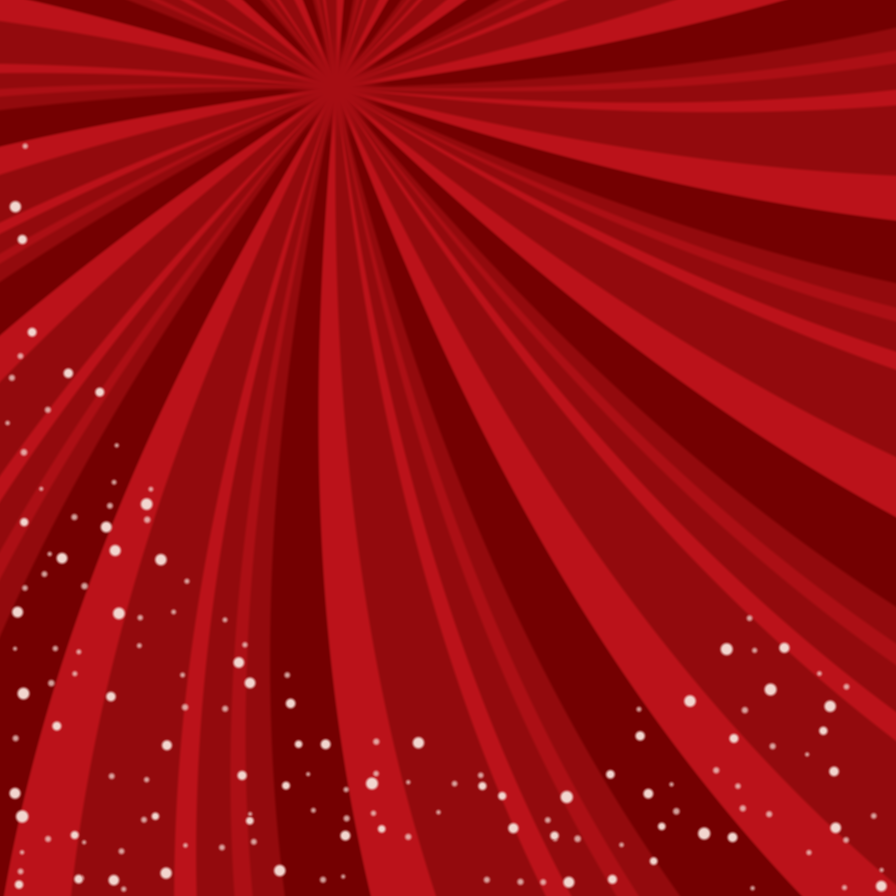
Write a WebGL 1 fragment shader that draws this background.

```glsl
precision highp float;
// Curved red sunburst spiralling out of an off-centre hub, with pale specks of snow.

uniform vec2 u_resolution;

const vec2 HUB = vec2(0.375, 0.902);
const float PERIOD = 360.0 / 14.0;
const vec3 DARK_RED = vec3(0.455, 0.0, 0.003);
const vec3 MID_RED = vec3(0.575, 0.04, 0.05);
const vec3 BRIGHT_RED = vec3(0.735, 0.07, 0.10);
const vec3 HUB_RED = vec3(0.65, 0.05, 0.075);
const vec3 SNOW = vec3(0.95, 0.84, 0.81);

// Soft-edged interval: 1 between lo and hi.
float band(float x, float lo, float hi, float soft) {
  return smoothstep(lo - soft, lo + soft, x) - smoothstep(hi - soft, hi + soft, x);
}

vec3 hash3(vec2 p) {
  vec3 q = fract(p.xyx * vec3(0.1031, 0.1030, 0.0973));
  q += dot(q, q.yxz + 33.33);
  return fract((q.xxy + q.yzz) * q.zyx);
}

// Angle in degrees by which a ray has bent at radius r.
float rayBend(float r) {
  return -5.5 + 5.38 * r + 3.83 * r * r;
}

vec3 sunburst(vec2 p, float soft) {
  vec2 d = p - HUB;
  float r = max(length(d), 0.001);
  float angle = degrees(atan(d.x, -d.y)) - rayBend(r);
  // The seam of the repeat falls inside the dark band.
  float phase = mod(angle + 3.0, PERIOD) - 3.0;
  float w = degrees(soft / r);

  vec3 color = mix(DARK_RED, MID_RED, band(phase, 0.0, 19.6, w));
  float wide = band(phase, 0.0, 4.5, w);
  float thin = band(phase, 11.7, 13.3, w);
  float faint = 0.62 * band(phase, 16.0, 17.3, w);
  color = mix(color, BRIGHT_RED, clamp(wide + thin + faint, 0.0, 1.0));
  return mix(HUB_RED, color, smoothstep(0.012, 0.065, r));
}

// Height below which snow lies: tall at the left, low in the middle, raised at the right.
float snowLine(float x) {
  return 0.10 + 0.85 * exp(-x / 0.2) + 0.2 * smoothstep(0.6, 0.85, x);
}

// One randomly placed speck per grid cell, kept with the given chance.
float specks(vec2 p, float cell, float chance, vec2 radii, float seed, float soft) {
  vec2 id = floor(p / cell);
  vec3 place = hash3(id + seed);
  vec3 traits = hash3(id + seed + 57.0);
  vec2 center = (id + mix(vec2(0.2), vec2(0.8), place.xy)) * cell;
  float radius = mix(radii.x, radii.y, traits.x);
  float keep = step(place.z, chance * mix(1.0, 0.5, center.y));
  keep *= step(center.y, snowLine(center.x));
  float dist = length(p - center);
  return keep * (1.0 - smoothstep(radius - soft, radius + soft, dist));
}

void main() {
  vec2 p = gl_FragCoord.xy / u_resolution;
  float pixel = 1.0 / min(u_resolution.x, u_resolution.y);
  float soft = max(pixel, 0.0025);

  vec3 color = sunburst(p, soft);

  // Large flakes, then finer dust.
  float large = specks(p, 0.050, 0.50, vec2(0.004, 0.0068), 11.0, soft);
  float fine = specks(p, 0.037, 0.36, vec2(0.002, 0.0036), 83.0, soft);
  color = mix(color, SNOW, max(large, 0.75 * fine));

  gl_FragColor = vec4(color, 1.0);
}
```
